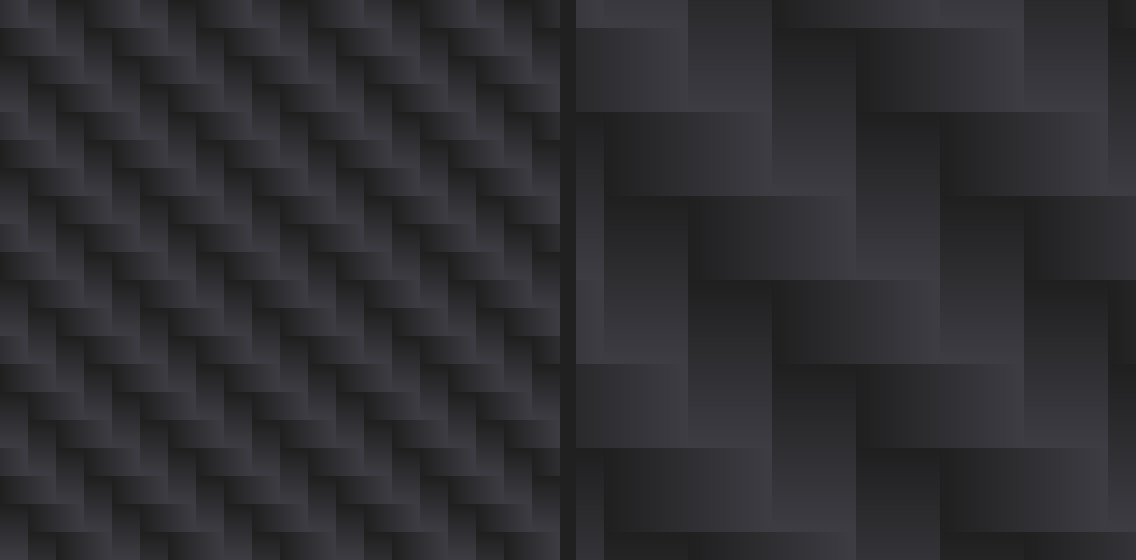
Left, the full canvas; right, a detail of the centre.
Reproduce this pattern procedurally as a WebGL 1 fragment shader.

```glsl
precision highp float;

uniform vec2 u_resolution;

// 2/2 twill: each strip spans two cells and steps one cell per row.
// Returns the position along the visible strip, 0 at its dark end.
float twillRamp(vec2 uv) {
    vec2 grid = fract(uv) * 20.0;
    grid.y = 20.0 - grid.y;
    vec2 cell = floor(grid);
    vec2 local = grid - cell;
    float phase = mod(cell.x - cell.y + 1.0 + 0.5, 4.0) - 0.5;

    // Weft strips brighten to the right, warp strips brighten downwards
    float weft = (phase + local.x) * 0.5;
    float warp = (3.0 - phase + local.y) * 0.5;
    return phase < 1.5 ? weft : warp;
}

vec3 fibreColour(float ramp) {
    return mix(vec3(0.122, 0.122, 0.124), vec3(0.243, 0.238, 0.264), ramp);
}

void main() {
    // Average a 4 by 4 grid of samples to smooth the strip edges
    vec3 colour = vec3(0.0);
    for (int j = 0; j < 4; j++) {
        for (int i = 0; i < 4; i++) {
            vec2 offset = (vec2(float(i), float(j)) + 0.5) / 4.0 - 0.5;
            vec2 uv = (gl_FragCoord.xy + offset) / u_resolution;
            colour += fibreColour(twillRamp(uv));
        }
    }
    gl_FragColor = vec4(colour / 16.0, 1.0);
}
```
